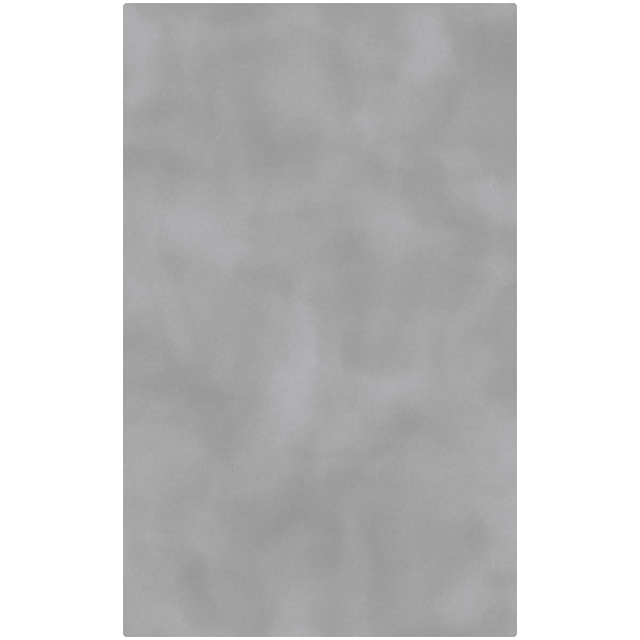
Give the GLSL for this texture, as a WebGL 1 fragment shader.

```glsl
precision highp float;
// A tall slab of polished grey concrete on a white ground.
// Warped gradient noise makes the clouds; stretched noise the trowel marks;
// sparse line segments and dots in jittered cells add scratches and pits.
uniform vec2 u_resolution;

const vec3 GROUND = vec3(1.0);
const vec3 DARK_GREY = vec3(0.615, 0.615, 0.617);
const vec3 LIGHT_GREY = vec3(0.672, 0.668, 0.676);
const vec2 SLAB_HALF_SIZE = vec2(0.3075, 0.495);
const float CORNER_RADIUS = 0.005;
const float CLOUD_SCALE = 4.6;
const float CLOUD_CONTRAST = 1.75;
const float WARP = 0.05;
const float TROWEL_CONTRAST = 0.38;
const float GRAIN_CONTRAST = 0.22;
const float SCRATCH_STRENGTH = 0.5;
const float SCRATCH_WIDTH = 0.0007;
const float PIT_STRENGTH = 0.5;
const float EDGE_SHADE = 0.025;

float hash(vec2 p) {
  vec3 q = fract(vec3(p.xyx) * 0.1031);
  q += dot(q, q.yzx + 33.33);
  return fract((q.x + q.y) * q.z);
}

vec2 hash2(vec2 p) {
  return vec2(hash(p), hash(p + 71.7));
}

float cornerSlope(vec2 cell, vec2 offset) {
  float angle = 6.2832 * hash(cell);
  return dot(vec2(cos(angle), sin(angle)), offset);
}

float gradientNoise(vec2 p) {
  vec2 i = floor(p), f = p - i;
  vec2 u = f * f * f * (f * (f * 6.0 - 15.0) + 10.0);
  vec2 e = vec2(1.0, 0.0);
  float bottom = mix(cornerSlope(i, f), cornerSlope(i + e, f - e), u.x);
  float top = mix(cornerSlope(i + e.yx, f - e.yx), cornerSlope(i + 1.0, f - 1.0), u.x);
  return mix(bottom, top, u.y);
}

float fbm(vec2 p) {
  float sum = 0.0, weight = 1.0;
  for (int octave = 0; octave < 6; octave++) {
    sum += weight * gradientNoise(p);
    p = mat2(1.6, 1.2, -1.2, 1.6) * p + 17.3;
    weight *= 0.53;
  }
  return sum;
}

float roundedBox(vec2 p, vec2 halfSize, float radius) {
  vec2 d = abs(p) - halfSize + radius;
  return length(max(d, 0.0)) + min(max(d.x, d.y), 0.0) - radius;
}

// Faint, mostly upright segments, at most one in each cell.
float scratches(vec2 p, float cells, float seed, float pixel) {
  vec2 id = floor(p * cells);
  vec2 rnd = hash2(id + seed);
  vec2 local = fract(p * cells) - 0.5 - 0.3 * (rnd - 0.5);
  float lean = 1.3 * (hash(id + seed + 9.0) - 0.5);
  vec2 along = vec2(sin(lean), cos(lean));
  float halfLength = mix(0.08, 0.3, rnd.y);
  float t = dot(local, along);
  float across = abs(dot(local, vec2(along.y, -along.x)) + 0.25 * t * t) / cells;
  float fade = 1.0 - smoothstep(0.3, 1.0, abs(t) / halfLength);
  float line = 1.0 - smoothstep(0.0, SCRATCH_WIDTH + pixel, across);
  return line * fade * step(0.55, rnd.x) * rnd.y;
}

float pits(vec2 p, float cells, float pixel) {
  vec2 id = floor(p * cells);
  vec2 rnd = hash2(id + 5.0);
  float d = length(fract(p * cells) - 0.5 - 0.6 * (rnd - 0.5)) / cells;
  return (1.0 - smoothstep(0.0, 0.0008 + pixel, d)) * step(0.88, hash(id + 31.0));
}

vec3 concrete(vec2 p, float pixel) {
  // Clouds, drawn out a little by the warp
  vec2 warp = vec2(fbm(p * 5.0 + 40.0), fbm(p * 5.0 + 80.0));
  vec2 q = p + WARP * warp;
  float tone = 0.5 + CLOUD_CONTRAST * 0.6 * fbm(q * CLOUD_SCALE + 11.0);
  tone += CLOUD_CONTRAST * 0.3 * gradientNoise(q * 11.0 + 60.0);

  // Trowel marks, level and upright
  tone += TROWEL_CONTRAST * gradientNoise(q * vec2(5.0, 19.0) + 120.0);
  tone += TROWEL_CONTRAST * gradientNoise(q * vec2(22.0, 5.0) + 150.0);

  // Fine grain and wear
  tone += GRAIN_CONTRAST * gradientNoise(p * 150.0 + 200.0);
  tone += GRAIN_CONTRAST * gradientNoise(p * vec2(260.0, 180.0) + 300.0);
  float wear = smoothstep(-0.3, 0.4, gradientNoise(p * 6.0 + 90.0));
  float marks = scratches(p + 3.0, 9.0, 2.0, pixel) + scratches(p + 3.0, 17.0, 50.0, pixel);
  tone += SCRATCH_STRENGTH * wear * marks;
  tone -= PIT_STRENGTH * pits(p + 3.0, 32.0, pixel);
  return mix(DARK_GREY, LIGHT_GREY, clamp(tone, -0.9, 2.1));
}

void main() {
  float pixel = 1.0 / min(u_resolution.x, u_resolution.y);
  vec2 p = (gl_FragCoord.xy - 0.5 * u_resolution) * pixel;
  float edge = roundedBox(p, SLAB_HALF_SIZE, CORNER_RADIUS);
  vec3 slab = concrete(p, pixel) - EDGE_SHADE * smoothstep(-0.004, 0.0, edge);
  float coverage = 1.0 - smoothstep(-0.5 * pixel, 0.5 * pixel, edge);
  gl_FragColor = vec4(mix(GROUND, slab, coverage), 1.0);
}
```
